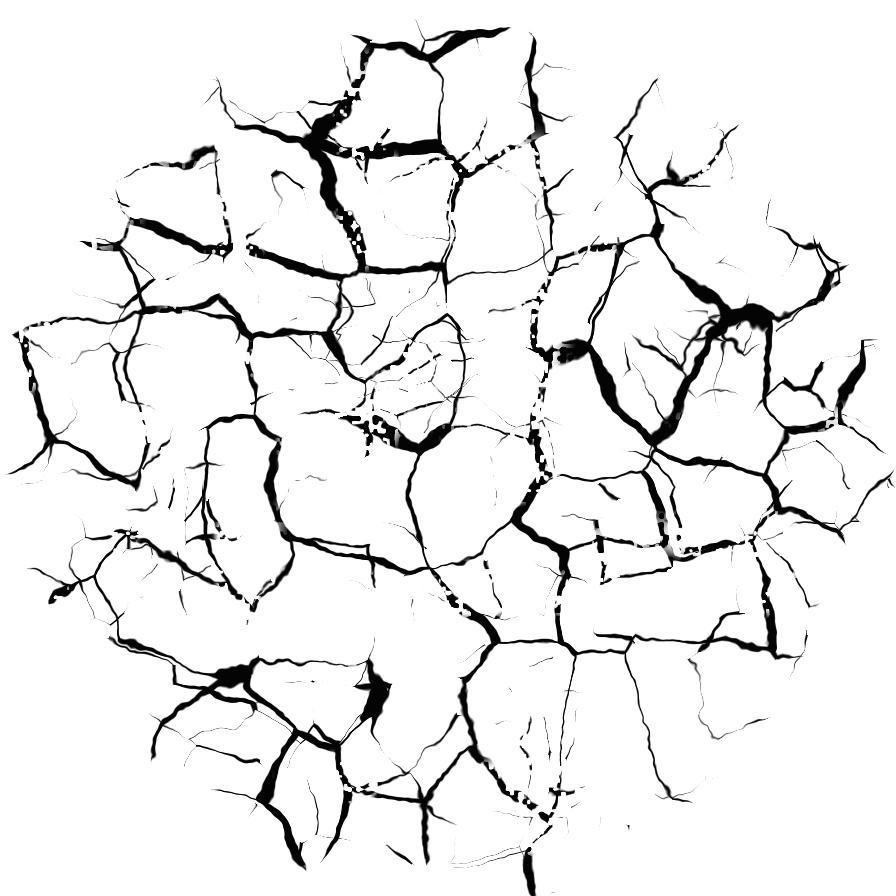
Give the GLSL for this pattern, as a WebGL 1 fragment shader.

```glsl
precision highp float;
uniform vec2 u_resolution;

const vec3 PAPER = vec3(1.0);
const vec3 INK = vec3(0.015);

vec2 hash2(vec2 p) {
  vec3 q = fract(p.xyx * vec3(0.1031, 0.1030, 0.0973));
  q += dot(q, q.yzx + 33.33);
  return fract((q.xx + q.yz) * q.zy);
}

float noise(vec2 p) {
  vec2 i = floor(p), f = fract(p);
  f = f * f * (3.0 - 2.0 * f);
  float low = mix(hash2(i).x, hash2(i + vec2(1.0, 0.0)).x, f.x);
  float high = mix(hash2(i + vec2(0.0, 1.0)).x, hash2(i + 1.0).x, f.x);
  return mix(low, high, f.y);
}

vec2 noise2(vec2 p) {
  return vec2(noise(p), noise(p + 47.3)) - 0.5;
}

// Bends the cracks in broad curves and roughens them with small jags
vec2 warp(vec2 p) {
  return p + 0.060 * noise2(p * 7.0) + 0.022 * noise2(p * 22.0)
           + 0.006 * noise2(p * 65.0) + 0.0022 * noise2(p * 170.0);
}

vec2 cellPoint(vec2 cell) {
  return cell + 0.5 + 0.88 * (hash2(cell + 71.0) - 0.5);
}

// Signed distance to the cell borders: each border has its own half width,
// and a share of the borders is left out
float cracks(vec2 p, float scale, vec2 widthRange, float missing, float swell, float shrink) {
  vec2 q = p * scale;
  vec2 home = floor(q), nearCell = home, toNear = vec2(0.0);
  float best = 100.0;
  for (int y = -1; y <= 1; y++) {
    for (int x = -1; x <= 1; x++) {
      vec2 cell = home + vec2(float(x), float(y));
      vec2 r = cellPoint(cell) - q;
      if (dot(r, r) < best) {
        best = dot(r, r);
        toNear = r;
        nearCell = cell;
      }
    }
  }
  float result = 1.0;
  for (int y = -2; y <= 2; y++) {
    for (int x = -2; x <= 2; x++) {
      vec2 cell = nearCell + vec2(float(x), float(y));
      vec2 r = cellPoint(cell) - q;
      vec2 side = r - toNear;
      vec2 h = hash2(nearCell + cell + 13.0);
      if (dot(side, side) > 0.0001 && h.x > missing) {
        float d = dot(0.5 * (toNear + r), normalize(side)) / scale;
        float halfWidth = mix(widthRange.x, widthRange.y, h.y * h.y) * swell;
        result = min(result, d - halfWidth + shrink);
      }
    }
  }
  return result;
}

// Zero inside a ragged disc, growing outwards
float rimShrink(vec2 p) {
  float r = length(p - 0.5) + 0.05 * (noise(p * 13.0) - 0.5);
  return 0.012 * smoothstep(0.465, 0.515, r);
}

// Crumbs of paper left inside some stretches of crack
float crumbs(vec2 p) {
  float patches = smoothstep(0.58, 0.76, noise(p * 15.0 + 5.0));
  return patches * smoothstep(0.56, 0.70, noise(p * 210.0));
}

void main() {
  float side = min(u_resolution.x, u_resolution.y);
  vec2 p = (gl_FragCoord.xy - 0.5 * u_resolution) / side + 0.5;
  float soft = 0.9 / side;
  vec2 q = warp(p + 3.0);
  float rim = rimShrink(p);
  float swell = 0.4 + 1.3 * noise(p * 19.0 + 9.0);

  // Main network
  float trunk = cracks(q, 8.6, vec2(0.0014, 0.0062), 0.14, swell, rim);

  // Twigs that taper off with distance from the main network
  float reach = 0.055 * max(trunk, 0.0);
  float twig = cracks(q + 5.0, 15.0, vec2(0.0006, 0.0030), 0.42, swell, rim + reach);

  // Patches of fine crazing
  float sparse = 0.008 * smoothstep(0.70, 0.52, noise(p * 5.0 + 21.0));
  float fine = cracks(q + 9.0, 25.0, vec2(0.0004, 0.0018), 0.45, swell, rim + sparse);

  float d = min(trunk, min(twig, fine));
  float ink = 1.0 - smoothstep(-soft, soft, d);
  ink *= 1.0 - crumbs(p);
  gl_FragColor = vec4(mix(PAPER, INK, ink), 1.0);
}
```
